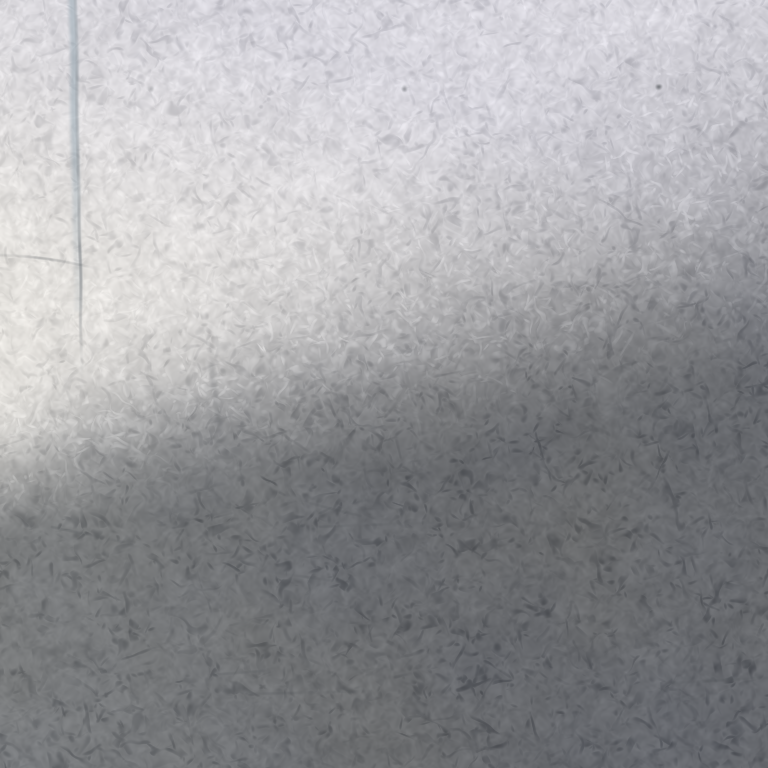
This texture is drawn by a three.js fragment shader. Its source:

```glsl
// Draws a scuffed sheet of dull grey metal with fleck grain and a soft slanted reflection.
varying vec2 vUv;

#define LIT_WARM vec3(0.890, 0.880, 0.862)
#define LIT_COOL vec3(0.840, 0.835, 0.865)
#define DARK_LEFT vec3(0.470, 0.478, 0.485)
#define DARK_RIGHT vec3(0.405, 0.413, 0.428)
#define SCRATCH_BLUE vec3(0.62, 0.68, 0.72)
#define SCRATCH_GREY vec3(0.42, 0.44, 0.46)
#define GRAIN 0.120
#define MOTTLE 0.050
#define DARK_FLECK 0.085
#define LIGHT_FLECK 0.080

float hash(vec2 p) {
  vec3 q = fract(vec3(p.xyx) * 0.1031);
  q += dot(q, q.yzx + 33.33);
  return fract((q.x + q.y) * q.z);
}

float noise(vec2 p) {
  vec2 i = floor(p), f = fract(p);
  f = f * f * (3.0 - 2.0 * f);
  return mix(mix(hash(i), hash(i + vec2(1.0, 0.0)), f.x),
             mix(hash(i + vec2(0.0, 1.0)), hash(i + 1.0), f.x), f.y);
}

float fbm(vec2 p) {
  float sum = 0.0, amp = 0.5;
  for (int i = 0; i < 4; i++) {
    sum += amp * noise(p);
    p = mat2(1.6, 1.2, -1.2, 1.6) * p + 17.0;
    amp *= 0.5;
  }
  return sum;
}

vec2 turn(vec2 p, float a) {
  return vec2(cos(a) * p.x + sin(a) * p.y, cos(a) * p.y - sin(a) * p.x);
}

// Soft-edged line from a to b
float stroke(vec2 p, vec2 a, vec2 b, float width) {
  vec2 ab = b - a;
  float t = clamp(dot(p - a, ab) / dot(ab, ab), 0.0, 1.0);
  return 1.0 - smoothstep(0.1 * width, width, length(p - a - ab * t));
}

// Soft irregular fibres: peaks of stretched noise in four directions
float flecks(vec2 p, float scale, float seed) {
  float cover = 0.0;
  for (int i = 0; i < 4; i++) {
    float angle = 0.25 + 0.785 * float(i);
    vec2 q = turn(p, angle) * scale * vec2(0.45, 1.0) + seed + 37.0 * float(i);
    cover = max(cover, smoothstep(0.70, 1.0, noise(q)));
  }
  return cover;
}

// Reflection: tight edge on the left, wide falloff on the right
float reflection(vec2 p) {
  float d = p.y - 0.375 - 0.18 * p.x + 0.03 * (fbm(p * 7.0) - 0.5);
  float tight = smoothstep(-0.09, mix(0.09, 0.27, p.x), d);
  float wide = smoothstep(-0.10, mix(0.15, 0.58, p.x), d);
  return mix(tight, wide, 0.55);
}

void main() {
  vec2 p = vUv;
  float lit = reflection(p);

  // Base tones
  float cool = clamp(0.9 * p.x + 0.75 * smoothstep(0.60, 1.05, p.y), 0.0, 1.0);
  vec3 dark = mix(DARK_LEFT, DARK_RIGHT, smoothstep(0.0, 0.65, p.x));
  dark += vec3(0.030, 0.022, -0.006) * (fbm(p * 4.0 + 9.0) - 0.47);
  vec3 color = mix(dark, mix(LIT_WARM, LIT_COOL, cool), lit);

  // Cloudy mottling and directional grain on slightly warped coordinates
  vec2 warp = vec2(noise(p * 60.0), noise(p * 60.0 + 31.0)) - 0.5;
  vec2 w = p + 0.008 * warp;
  color += MOTTLE * (fbm(p * 34.0) - 0.47);
  float rising = noise(turn(w, 0.75) * vec2(85.0, 170.0));
  float falling = noise(turn(w, -0.85) * vec2(95.0, 190.0) + 40.0);
  float fine = noise(w * 240.0 + 7.0);
  float grain = 0.36 * rising + 0.32 * falling + 0.32 * fine - 0.5;
  color += GRAIN * grain * mix(0.70, 1.0, lit);

  // Patchy flecks; light ones gather where the reflection fades
  float patches = smoothstep(0.25, 0.75, noise(p * 38.0 + 5.0));
  float sparkle = clamp(3.2 * lit * (1.0 - lit) + 0.45 * lit, 0.12, 1.0);
  float darkFleck = flecks(w, 150.0, 100.0) * mix(0.35, 1.0, patches);
  float lightFleck = flecks(w, 185.0, 300.0) * mix(1.0, 0.45, patches);
  color -= DARK_FLECK * (darkFleck - 0.10) * vec3(1.0, 0.98, 0.94);
  color += LIGHT_FLECK * (lightFleck - 0.10) * sparkle;

  // Long vertical scratch, blue and broad above, thin and grey below
  vec2 bend = p + vec2(0.002 * (noise(p.yy * 14.0) - 0.5), 0.0);
  float high = smoothstep(0.62, 0.85, p.y);
  float wear = mix(0.45, 1.0, noise(p.yy * 50.0));
  float blueLine = stroke(bend, vec2(0.094, 1.02), vec2(0.102, 0.60), 0.009);
  float greyLine = stroke(bend, vec2(0.098, 1.02), vec2(0.107, 0.50), 0.0034);
  color = mix(color, SCRATCH_BLUE, 0.60 * blueLine * mix(0.25, 1.0, high));
  float lower = smoothstep(0.49, 0.65, p.y) * mix(1.0, 0.45, high);
  color = mix(color, SCRATCH_GREY, 0.60 * greyLine * lower * wear);

  // Smaller marks: bowed scratch, dent and faint random hairlines
  vec2 bowed = p + vec2(0.0, 0.9 * p.x * p.x);
  float marks = 0.45 * stroke(bowed, vec2(0.0, 0.668), vec2(0.135, 0.664), 0.003);
  marks *= noise(p * 40.0 + 3.0);
  marks += 0.16 * stroke(p, vec2(0.275, 0.525), vec2(0.285, 0.45), 0.007);
  for (int i = 0; i < 8; i++) {
    vec2 id = vec2(float(i), 71.0);
    vec2 start = vec2(hash(id), 0.35 * hash(id + 5.3));
    vec2 run = vec2(0.05 + 0.13 * hash(id + 9.7), 0.03 * (hash(id + 3.1) - 0.7));
    marks += 0.28 * stroke(p, start, start + run, 0.003) * noise(p * 45.0);
  }

  // Row of tiny pits, deeper to the right
  for (int i = 0; i < 3; i++) {
    vec2 pit = vec2(0.195 + 0.332 * float(i), 0.885) + 0.6 * (w - p);
    marks += (0.25 + 0.2 * float(i)) * (1.0 - smoothstep(0.0, 0.006, length(p - pit)));
  }
  color = mix(color, SCRATCH_GREY * 0.75, clamp(marks, 0.0, 1.0));

  gl_FragColor = vec4(clamp(color, 0.0, 1.0), 1.0);
}
```
